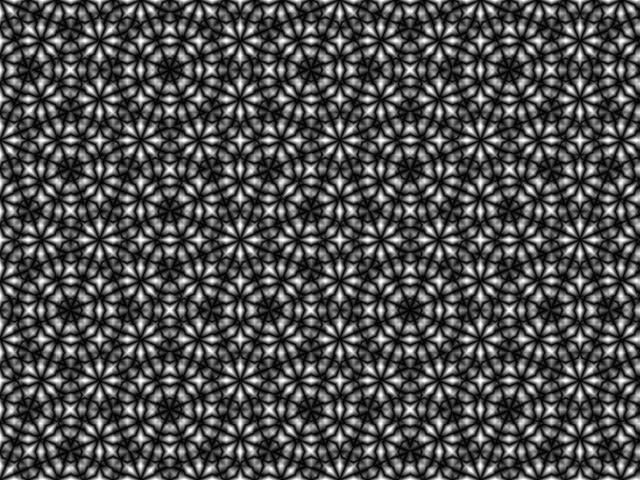
This pattern is drawn by a WebGL 1 fragment shader. Its source:

```glsl
precision highp float;
// Eightfold quasi-periodic rosettes: difference of two square grids, one turned by 45 degrees.

uniform vec2 u_resolution;

const float CELLS_PER_HEIGHT = 24.0;
const float GRID_TURN = 0.78539816;
const float CONTRAST = 1.25;
const float BLACK_POINT = 0.02;
const int SAMPLES = 3; // per axis, for smooth edges

mat2 rotation(float angle) {
  float c = cos(angle);
  float s = sin(angle);
  return mat2(c, -s, s, c);
}

// Square distance from the nearest cell centre: 0 at the centre, 1 on the cell border.
float squareCells(vec2 p) {
  vec2 d = abs(fract(p) - 0.5) * 2.0;
  return max(d.x, d.y);
}

// Black creases run where both grids agree, bright petals where they differ.
float rosettes(vec2 p, mat2 turn) {
  return abs(squareCells(p) - squareCells(turn * p));
}

float tone(float value, float gain, float blackPoint) {
  return clamp(value * gain - blackPoint, 0.0, 1.0);
}

void main() {
  mat2 turn = rotation(GRID_TURN);
  float scale = CELLS_PER_HEIGHT / u_resolution.y;
  float count = float(SAMPLES);
  float sum = 0.0;

  // Average a small grid of samples inside the pixel.
  for (int j = 0; j < SAMPLES; j++) {
    for (int i = 0; i < SAMPLES; i++) {
      vec2 offset = (vec2(float(i), float(j)) + 0.5) / count - 0.5;
      vec2 p = (gl_FragCoord.xy + offset) * scale;
      sum += tone(rosettes(p, turn), CONTRAST, BLACK_POINT);
    }
  }

  gl_FragColor = vec4(vec3(sum / (count * count)), 1.0);
}
```
